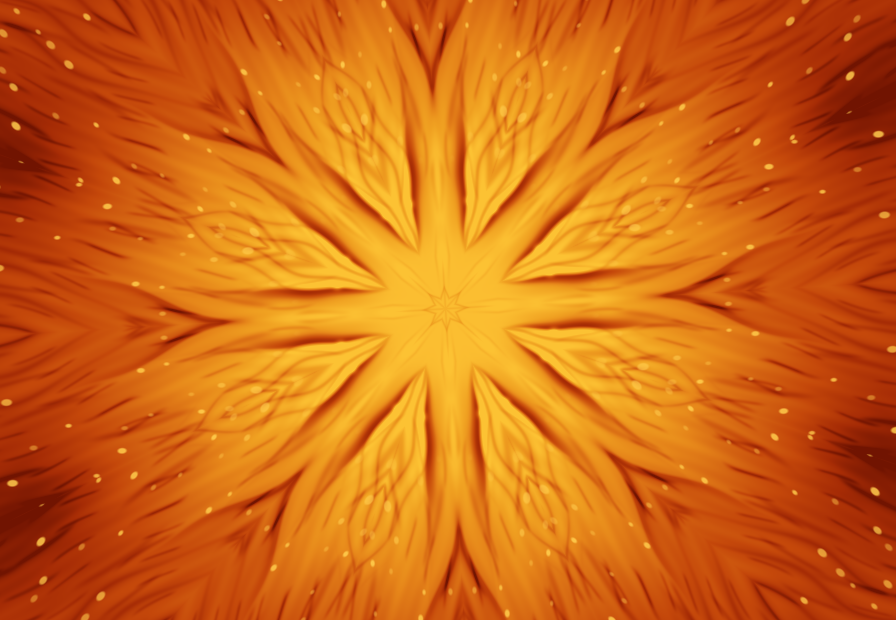
Reproduce this background procedurally as a WebGL 2 fragment shader.

```glsl
#version 300 es
precision highp float;

uniform vec2 u_resolution;
out vec4 outColor;

const float PI = 3.14159265;
const float SECTOR = PI / 4.0;            // eight mirrored sectors
const float TILT = 0.06;                  // rotation of the flower
const vec2 CENTER = vec2(-0.004, 0.002);  // units of canvas height
const float TIP_RADIUS = 0.09;            // where petals begin
const float SPOKE_WIDTH = 0.036;
const float FORK_RADIUS = 0.35;           // where spokes split into a V
const float FORK_SLOPE = 0.38;
const float SPARK_CELL = 0.043;
const float SPARK_DENSITY = 0.42;
const float CREASE_DEPTH = 0.17;
const vec3 SPARK_COLOR = vec3(1.0, 0.80, 0.30);
const vec3 HEAT[7] = vec3[7](
    vec3(0.38, 0.05, 0.00), vec3(0.65, 0.17, 0.02), vec3(0.77, 0.28, 0.04),
    vec3(0.83, 0.39, 0.07), vec3(0.90, 0.52, 0.10), vec3(0.94, 0.63, 0.13),
    vec3(0.99, 0.76, 0.20));

float hash(vec2 p) {
    return fract(sin(dot(p, vec2(127.1, 311.7))) * 4375.85);
}

float bell(float x, float width) {
    return exp(-x * x / (width * width));
}

vec3 heatColor(float heat) {
    float x = clamp(heat, 0.0, 0.999) * 6.0;
    int i = int(x);
    return mix(HEAT[i], HEAT[i + 1], fract(x));
}

// Fold the plane: x runs along the nearest spoke, y is the offset from it
vec2 foldSector(vec2 p) {
    float angle = atan(p.y, p.x) - TILT;
    angle = abs(mod(angle + 0.5 * SECTOR, SECTOR) - 0.5 * SECTOR);
    return length(p) * vec2(cos(angle), sin(angle));
}

// Layered sines drawn out along the flow lines
float grain(float across, float along) {
    float bend = sin(along * 13.0) + 0.5 * sin(along * 29.0 + 1.0);
    return 0.45 * sin(across * 125.0 + bend)
         + 0.3 * sin(across * 265.0 - bend * 1.7 + along * 9.0)
         + 0.25 * sin(across * 60.0 + along * 24.0);
}

// Thin dark lines, broken up along their length
float creases(float across, float along) {
    float sum = 0.0;
    for (int i = 0; i < 3; i++) {
        float k = float(i);
        float wave = sin(across * (85.0 + 42.0 * k) + 1.3 * sin(along * (11.0 + 6.0 * k) + k) + 2.1 * k);
        float gaps = smoothstep(-0.1, 0.7, sin(along * (21.0 + 9.0 * k) + across * 37.0 + 1.9 * k));
        sum += gaps * pow(0.5 + 0.5 * wave, 14.0);
    }
    return sum;
}

// One elongated spark in some of the cells
float sparks(vec2 q, float edge) {
    vec2 cell = floor(q / SPARK_CELL);
    float size = mix(0.0025, 0.0068, hash(cell + 7.3));
    vec2 jitter = 0.25 + 0.5 * vec2(hash(cell + 1.7), hash(cell + 4.1));
    vec2 d = q - (cell + jitter) * SPARK_CELL;
    float dist = length(d * vec2(0.75, 1.2)) - size;
    float lit = step(hash(cell), SPARK_DENSITY) * mix(0.45, 1.0, hash(cell + 9.2));
    return lit * (1.0 - smoothstep(-edge, edge * 1.5, dist));
}

// Petal interior: nested leaf contours and a small notch on the axis
float petalRelief(vec2 leaf) {
    float lens = leaf.y + 1.1 * pow(leaf.x - 0.25, 2.0);
    float wave = sin(lens * 230.0 + 1.2 * sin(leaf.x * 45.0));
    float rings = (0.04 * wave - 0.16 * pow(0.5 - 0.5 * wave, 8.0)) * (1.0 - smoothstep(0.03, 0.08, lens));
    float notch = bell(leaf.y - 0.4 * (leaf.x - 0.30), 0.0032)
                * smoothstep(0.293, 0.305, leaf.x) * (1.0 - smoothstep(0.31, 0.35, leaf.x));
    return rings - 0.28 * notch;
}

void main() {
    vec2 p = (gl_FragCoord.xy - 0.5 * u_resolution) / u_resolution.y - CENTER;
    float pixel = 1.0 / u_resolution.y;
    float r = length(p);
    vec2 q = foldSector(p);
    float c = cos(0.5 * SECTOR), s = sin(0.5 * SECTOR);
    vec2 leaf = vec2(c * q.x + s * q.y, s * q.x - c * q.y);

    // Radial glow, with darker petal ends
    float heat = mix(0.98, 0.25, smoothstep(0.06, 0.82, r));
    heat -= 0.19 * smoothstep(0.50, 0.74, r) * bell(leaf.y, 0.12);

    // Fibres and creases part around the forks
    float beyond = q.x - FORK_RADIUS;
    float flow = q.y - FORK_SLOPE * 0.5 * (beyond + sqrt(beyond * beyond + 0.002));
    float outward = 1.0 - 0.55 * smoothstep(0.45, 0.8, r);
    float fibres = smoothstep(0.04, 0.22, r) * outward;
    heat += 0.055 * fibres * grain(flow, q.x);
    heat -= CREASE_DEPTH * smoothstep(0.07, 0.3, r) * outward * creases(flow, q.x);

    // Petals and the deep seams along their edges: crisp outside, soft inside
    float seam = q.y - SPOKE_WIDTH - 0.045 * max(q.x - TIP_RADIUS, 0.0) + 0.0015 * sin(q.x * 65.0);
    float petal = smoothstep(-0.002, 0.004, seam) * smoothstep(TIP_RADIUS - 0.01, TIP_RADIUS + 0.02, r);
    heat += petal * (0.08 * (1.0 - smoothstep(0.3, 0.6, r)) + petalRelief(leaf));
    float swell = smoothstep(TIP_RADIUS, 0.22, r);
    float seamWidth = seam > 0.0 ? mix(0.002, 0.0045, swell) : mix(0.003, 0.012, swell);
    float seamFade = smoothstep(0.085, 0.17, r) * (1.0 - smoothstep(0.22, 0.38, r));
    heat -= 0.62 * seamFade * bell(seam, seamWidth);
    heat -= 0.10 * seamFade * bell(seam + 0.008, 0.018);
    heat += 0.12 * seamFade * bell(seam - 0.010, 0.004);
    heat += 0.08 * bell(q.y, 0.008) * smoothstep(0.1, 0.2, r) * (1.0 - smoothstep(0.25, 0.34, r));
    heat += 0.30 * bell(length((q - vec2(0.172, 0.044)) * vec2(0.7, 1.0)), 0.005);

    // Red forks with curved arms, filled with nested chevrons
    float fork = q.y - FORK_SLOPE * beyond + 0.006 * sin(beyond * 30.0);
    float forkFade = 1.0 - smoothstep(0.38, 0.68, r);
    float inside = 1.0 - smoothstep(-0.016, 0.003, fork);
    float chevron = sin(fork * 130.0 + 2.0 * sin(q.x * 17.0));
    heat -= inside * (0.12 * forkFade + 0.025 * chevron + 0.07 * pow(0.5 + 0.5 * chevron, 10.0));
    float armWidth = fork > 0.0 ? 0.0035 : 0.010;
    heat -= 0.32 * forkFade * bell(fork, armWidth) * smoothstep(-0.02, 0.01, beyond);
    heat -= 0.25 * bell(q.y, 0.006) * smoothstep(0.30, 0.35, q.x) * (1.0 - smoothstep(0.36, 0.42, q.x));

    // Small star and faint rays in the heart
    float heart = 1.0 - smoothstep(0.05, 0.11, r);
    heat -= 0.10 * bell(q.x + 2.6 * q.y - 0.034, 0.005);
    heat -= 0.07 * heart * bell(q.y, 0.0018);
    heat -= 0.06 * bell(q.y - 0.011 + 0.08 * abs(q.x - 0.085), 0.0022) * bell(q.x - 0.085, 0.035);
    heat += 0.05 * bell(q.y, 0.006) * bell(q.x - 0.085, 0.025);

    vec3 color = heatColor(max(heat, 0.04));
    float spark = sparks(q, pixel) * smoothstep(0.22, 0.34, r);
    color = mix(color, SPARK_COLOR, 0.9 * spark);
    outColor = vec4(color, 1.0);
}
```
